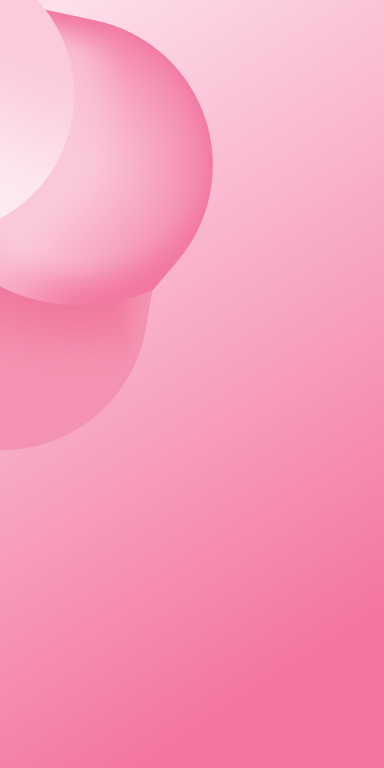
This background is drawn by a WebGL 1 fragment shader. Its source:

```glsl
precision highp float;
// Soft pink backdrop: a diagonal gradient with three overlapping rounded petals
// in the upper left. Each petal is a distance field (an arc that runs on into
// its tangents), shaded by the depth below its rim.
uniform vec2 u_resolution;

// Space: x runs 0..1 to the right, y runs 0..2 downward.
const vec2 SLOPE = vec2(0.545, 0.838);
const vec2 SLOPE_RANGE = vec2(0.1, 1.88);
const vec3 SKY_PALE = vec3(0.992, 0.875, 0.915);
const vec3 SKY_ROSE = vec3(0.955, 0.462, 0.620);

const vec2 PETAL_CENTER = vec2(0.005, 0.792);
const float PETAL_RADIUS = 0.380;
const vec2 PETAL_ARC = vec2(0.17, 3.1416);
const vec3 PETAL_LIT = vec3(0.957, 0.575, 0.695);
const vec3 PETAL_SHADE = vec3(0.945, 0.475, 0.622);

const vec2 BLOB_CENTER = vec2(0.169, 0.430);
const float BLOB_RADIUS = 0.385;
const vec2 BLOB_ARC = vec2(-1.36, 0.70);
const vec2 BELLY_CENTER = vec2(0.208, 0.331);
const float BELLY_RADIUS = 0.464;
const vec3 BLOB_RIM = vec3(0.950, 0.470, 0.625);
const vec3 BLOB_LIGHT = vec3(0.982, 0.785, 0.852);

const vec2 PEARL_CENTER = vec2(-0.172, 0.247);
const float PEARL_RADIUS = 0.365;
const vec2 PEARL_SLOPE = vec2(-0.38, 0.92);
const vec3 PEARL_PINK = vec3(0.984, 0.792, 0.858);
const vec3 PEARL_WHITE = vec3(0.992, 0.920, 0.947);

// Signed distance to a disc whose rim leaves the arc range along tangents.
float tangentArc(vec2 p, vec2 center, float radius, vec2 arc) {
  vec2 q = p - center;
  float angle = clamp(atan(q.y, q.x), arc.x, arc.y);
  return dot(q, vec2(cos(angle), sin(angle))) - radius;
}

float disc(vec2 p, vec2 center, float radius) {
  return length(p - center) - radius;
}

// Antialiased coverage, about one pixel wide.
float cover(float d) {
  return clamp(0.5 - d * u_resolution.x, 0.0, 1.0);
}

vec3 skyColor(vec2 p) {
  float t = (dot(p, SLOPE) - SLOPE_RANGE.x) / (SLOPE_RANGE.y - SLOPE_RANGE.x);
  return mix(SKY_PALE, SKY_ROSE, clamp(t, 0.0, 1.0));
}

// Shadow cast by the belly, thinning out toward the petal edge.
vec3 petalColor(float petal, float belly) {
  float lit = smoothstep(-0.03, 0.20, belly);
  float edgeLight = 1.0 - smoothstep(0.0, 0.11, -petal);
  return mix(PETAL_SHADE, PETAL_LIT, max(lit, edgeLight));
}

// Dark rim, pale inside, with a glow beside the pearl.
vec3 blobColor(vec2 p, float side, float belly, float pearl) {
  float light = pow(clamp(-side / 0.333, 0.0, 1.0), 0.7);
  float glow = 1.0 - smoothstep(0.0, 0.16, pearl);
  light = mix(light, 1.0, 0.75 * glow * smoothstep(0.0, 0.11, -side));
  float rimFloor = 0.05 + 0.65 * (1.0 - smoothstep(0.0, 0.27, p.x));
  light *= mix(rimFloor, 1.0, smoothstep(0.0, 0.13, -belly));
  return mix(BLOB_RIM, BLOB_LIGHT, light);
}

vec3 pearlColor(vec2 p) {
  return mix(PEARL_PINK, PEARL_WHITE, smoothstep(0.06, 0.51, dot(p, PEARL_SLOPE)));
}

void main() {
  vec2 uv = gl_FragCoord.xy / u_resolution;
  vec2 p = vec2(uv.x, 2.0 * (1.0 - uv.y));

  float petal = tangentArc(p, PETAL_CENTER, PETAL_RADIUS, PETAL_ARC);
  float side = tangentArc(p, BLOB_CENTER, BLOB_RADIUS, BLOB_ARC);
  float belly = disc(p, BELLY_CENTER, BELLY_RADIUS);
  float pearl = disc(p, PEARL_CENTER, PEARL_RADIUS);

  // Layers from back to front.
  vec3 color = skyColor(p);
  color = mix(color, petalColor(petal, belly), cover(petal) * step(0.0, p.y - BLOB_CENTER.y));
  color = mix(color, blobColor(p, side, belly, pearl), cover(max(side, belly)));
  color = mix(color, pearlColor(p), cover(pearl));
  gl_FragColor = vec4(color, 1.0);
}
```
